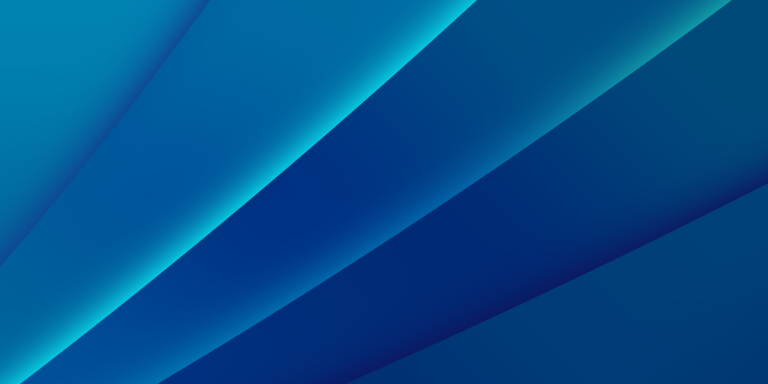
A WebGL 2 fragment shader for this background:

```glsl
#version 300 es
precision highp float;

uniform vec2 u_resolution;
out vec4 fragColor;

// Distance above a gently sagging edge that runs from a to b
float edgeDistance(vec2 p, vec2 a, vec2 b, float sag) {
    vec2 span = b - a;
    float t = (p.x - a.x) / span.x;
    float height = a.y + span.y * t - 4.0 * sag * t * (1.0 - t);
    float slope = (span.y - 4.0 * sag * (1.0 - 2.0 * t)) / span.x;
    return (p.y - height) / sqrt(1.0 + slope * slope);
}

// Smooth gradient through three colours
vec3 gradient(vec3 low, vec3 mid, vec3 high, float t) {
    vec3 lower = mix(low, mid, smoothstep(0.0, 0.5, t));
    return mix(lower, high, smoothstep(0.5, 1.0, t));
}

// Tint that fades with distance from an edge
vec3 edgeTint(vec3 base, vec3 tint, float dist, float width, float strength) {
    float d = max(dist, 0.0) / width;
    return mix(base, tint, strength * exp(-d - 0.5 * d * d));
}

// Lays a panel over the part above its edge
vec3 layPanel(vec3 under, vec3 panel, float dist, float pixel) {
    return mix(under, panel, smoothstep(-pixel, pixel, dist));
}

void main() {
    vec2 p = gl_FragCoord.xy / u_resolution.y;
    float pixel = 0.8 / u_resolution.y;
    float diagonal = p.x + p.y;

    float lowEdge = edgeDistance(p, vec2(0.898, 0.0), vec2(2.0, 0.523), 0.010);
    float tealEdge = edgeDistance(p, vec2(0.409, 0.0), vec2(1.906, 1.0), 0.028);
    float cyanEdge = edgeDistance(p, vec2(0.052, 0.0), vec2(1.242, 1.0), 0.023);
    float highEdge = edgeDistance(p, vec2(0.0, 0.305), vec2(0.547, 1.0), 0.015);

    // Lower right corner
    vec3 color = gradient(vec3(0.00, 0.19, 0.45), vec3(0.00, 0.24, 0.47),
                          vec3(0.00, 0.26, 0.47), (diagonal - 0.9) / 1.6);
    color = mix(color, vec3(0.00, 0.19, 0.42), 0.6 * smoothstep(1.5, 2.1, p.x - p.y));

    // Navy panel with a dark lower rim
    vec3 navy = gradient(vec3(0.00, 0.19, 0.50), vec3(0.00, 0.165, 0.46),
                         vec3(0.00, 0.29, 0.48), (diagonal - 0.4) / 2.3);
    navy = edgeTint(navy, vec3(0.05, 0.09, 0.38), lowEdge, 0.075, 0.85);
    color = layPanel(color, navy, lowEdge, pixel);

    // Central panel with a blue to teal glow
    vec3 central = gradient(vec3(0.00, 0.31, 0.60), vec3(0.00, 0.19, 0.51),
                            vec3(0.00, 0.31, 0.52), (diagonal - 0.1) / 2.3);
    vec3 teal = gradient(vec3(0.00, 0.46, 0.70), vec3(0.01, 0.40, 0.66),
                         vec3(0.07, 0.62, 0.66), (diagonal - 0.4) / 2.4);
    central = edgeTint(central, teal, tealEdge, 0.075, 0.95);
    color = layPanel(color, central, tealEdge, pixel);

    // Bright panel with a cyan glow
    vec3 bright = gradient(vec3(0.00, 0.38, 0.61), vec3(0.00, 0.32, 0.60),
                           vec3(0.00, 0.39, 0.62), (diagonal - 0.1) / 1.9);
    bright = mix(bright, vec3(0.00, 0.43, 0.65), 0.7 * smoothstep(0.35, 1.0, p.y)
                 * smoothstep(0.25, 0.0, highEdge + 0.1));
    bright = edgeTint(bright, vec3(0.03, 0.80, 0.88), cyanEdge, 0.068, 0.96);
    color = layPanel(color, bright, cyanEdge, pixel);

    // Upper left corner with a blue shadow
    vec3 corner = mix(vec3(0.00, 0.41, 0.62), vec3(0.00, 0.51, 0.70),
                      smoothstep(0.25, 1.0, p.y));
    corner = edgeTint(corner, vec3(0.06, 0.27, 0.57), highEdge, 0.075, 0.9);
    color = layPanel(color, corner, highEdge, pixel);

    fragColor = vec4(color, 1.0);
}
```
